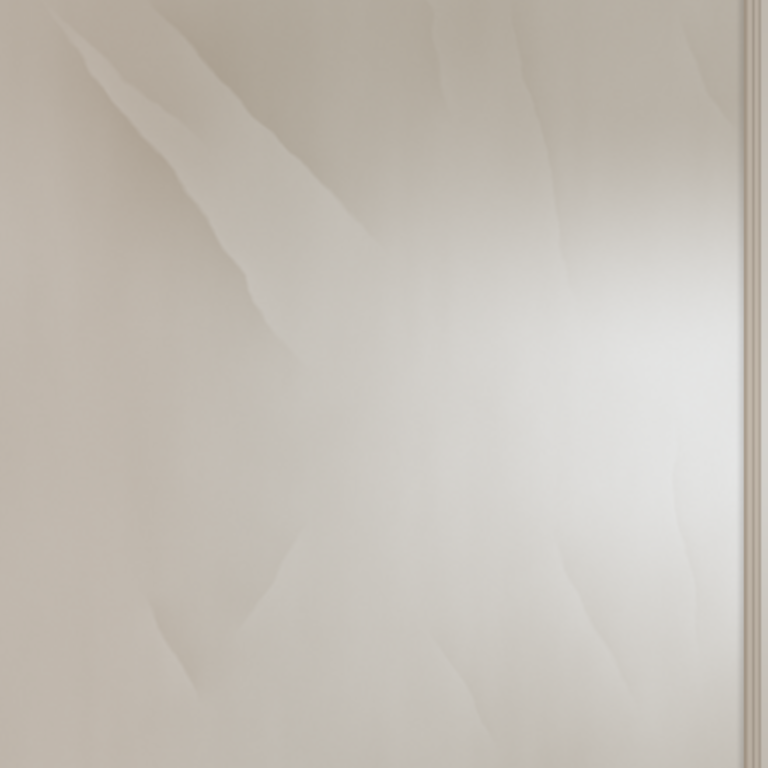
Reproduce this texture procedurally as a three.js fragment shader.

```glsl
varying vec2 vUv;

float hash(vec2 p) {
  p = fract(p * vec2(123.34, 345.45));
  p += dot(p, p + 34.35);
  return fract(p.x * p.y);
}

float noise(vec2 p) {
  vec2 i = floor(p), f = fract(p);
  f = f * f * (3.0 - 2.0 * f);
  return mix(mix(hash(i), hash(i + vec2(1, 0)), f.x),
             mix(hash(i + vec2(0, 1)), hash(i + vec2(1, 1)), f.x), f.y);
}

float fbm(vec2 p) {
  float sum = 0.0, amp = 0.5;
  for (int i = 0; i < 5; i++) {
    sum += amp * noise(p);
    p = mat2(1.6, 1.2, -1.2, 1.6) * p + 7.3;
    amp *= 0.5;
  }
  return sum;
}

float blob(vec2 p, vec2 center, vec2 size) {
  vec2 q = (p - center) / size;
  return exp(-dot(q, q));
}

// Crease from a to b: bright on its right-hand side, shaded on its left
float fold(vec2 p, vec2 a, vec2 b, float lightWidth, float shadeWidth) {
  vec2 dir = b - a;
  float along = dot(p - a, dir) / dot(dir, dir);
  float side = dot(p - a, vec2(dir.y, -dir.x)) / length(dir);
  float fade = smoothstep(-0.05, 0.3, along) * (1.0 - smoothstep(0.7, 1.05, along));
  float lit = 0.6 * exp(-max(side, 0.0) / lightWidth);
  float shade = -exp(min(side, 0.0) / shadeWidth);
  return fade * mix(shade, lit, smoothstep(-0.004, 0.004, side));
}

void main() {
  vec2 uv = vUv;
  float cloud = fbm(uv * vec2(7.0, 4.0)) - 0.48;
  vec2 p = uv + 0.035 * (vec2(fbm(uv * 9.0), fbm(uv * 9.0 + 31.0)) - 0.48);

  // Wall tone with darker top and soft clouding
  float tone = 0.41 - 0.13 * smoothstep(0.6, 1.0, uv.y);
  tone -= 0.10 * blob(uv, vec2(0.32, 0.95), vec2(0.2, 0.14));
  tone -= 0.10 * blob(uv, vec2(0.17, 0.76), vec2(0.08, 0.13));
  tone -= 0.05 * blob(uv, vec2(0.62, 0.96), vec2(0.08, 0.1));
  tone += 0.09 * cloud;

  // Reflected light from the right
  vec2 g = uv + 0.05 * cloud;
  float glow = smoothstep(0.15, 0.95, g.x);
  glow *= 1.0 - smoothstep(0.53, 0.86, g.y + 0.06 * (0.8 - g.x));
  glow *= smoothstep(-0.15, 0.42, g.y);
  tone += 0.6 * glow;

  // Long diagonal creases
  tone += 0.13 * fold(p, vec2(0.17, 1.02), vec2(0.50, 0.67), 0.05, 0.06);
  tone += 0.14 * fold(p, vec2(0.40, 0.52), vec2(0.05, 1.01), 0.025, 0.05);
  tone += 0.07 * fold(p, vec2(0.06, 1.0), vec2(0.27, 0.80), 0.04, 0.03);

  // Fainter veins along the top and right
  tone += 0.05 * fold(p, vec2(0.59, 0.84), vec2(0.54, 1.05), 0.02, 0.03);
  tone += 0.06 * fold(p, vec2(0.66, 1.04), vec2(0.75, 0.58), 0.03, 0.02);
  tone += 0.06 * fold(p, vec2(0.88, 0.98), vec2(0.97, 0.83), 0.02, 0.02);
  tone += 0.06 * fold(p, vec2(0.71, 0.32), vec2(0.84, 0.07), 0.02, 0.04);
  tone += 0.05 * fold(p, vec2(0.87, 0.46), vec2(0.91, 0.13), 0.02, 0.02);

  // Ragged wisps along the bottom
  tone += 0.10 * fold(p, vec2(0.19, 0.22), vec2(0.27, 0.08), 0.025, 0.05);
  tone += 0.06 * fold(p, vec2(0.30, 0.17), vec2(0.41, 0.33), 0.03, 0.04);
  tone += 0.05 * fold(p, vec2(0.55, 0.19), vec2(0.66, 0.02), 0.03, 0.03);

  // Vertical brushing and grain
  tone += 0.025 * (noise(uv * vec2(45.0, 5.0)) - 0.5);
  tone += 0.018 * (noise(uv * 220.0) - 0.5);
  vec3 color = mix(vec3(0.65, 0.61, 0.55), vec3(0.885, 0.885, 0.88), clamp(tone, 0.0, 1.05));
  color += vec3(0.008, -0.002, -0.004) * (1.0 - smoothstep(0.1, 0.4, uv.x));

  // Grooved trim and the pale strip beyond it
  float x = uv.x;
  color *= 1.0 - 0.12 * smoothstep(0.957, 0.969, x);
  vec3 trim = mix(vec3(0.62, 0.57, 0.51), vec3(0.72, 0.68, 0.63), smoothstep(0.970, 0.976, x));
  trim -= 0.09 * exp(-pow((x - 0.981) / 0.002, 2.0));
  trim -= 0.08 * smoothstep(0.985, 0.990, x);
  trim += 0.04 * blob(uv, vec2(0.975, 0.48), vec2(0.1, 0.3));
  color = mix(color, trim, smoothstep(0.967, 0.970, x));
  vec3 strip = mix(vec3(0.74, 0.71, 0.67), vec3(0.83, 0.82, 0.80), blob(uv, vec2(1.0, 0.45), vec2(0.2, 0.35)));
  color = mix(color, strip, smoothstep(0.989, 0.993, x));

  gl_FragColor = vec4(color, 1.0);
}
```
